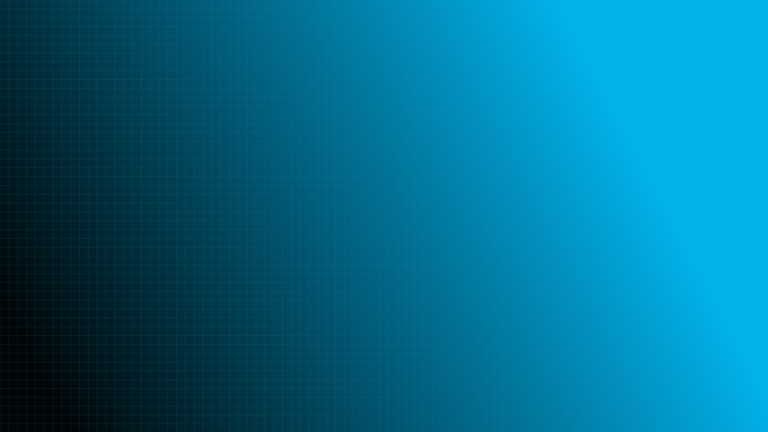
Reproduce this background procedurally as a WebGL 2 fragment shader.

```glsl
#version 300 es
precision highp float;
// Slanted gradient from near black at the lower left to flat cyan at the
// upper right, under a fine square grid that fades out toward the light.
// Positions are in canvas heights, measured from the upper left corner.
uniform vec2 u_resolution;
out vec4 fragColor;

const vec3 CYAN = vec3(0.005, 0.698, 0.922);
const vec3 NIGHT = vec3(0.0, 0.022, 0.032);
const vec3 GRID_TINT = vec3(0.10, 0.62, 0.68);
const float CELL = 0.02044;
const float LINE_WIDTH = 0.0023;

// Linear ramp across lines that lean by the given slope
float slantedRamp(vec2 p, float slope, float start, float end) {
  return clamp((p.x - slope * p.y - start) / (end - start), 0.0, 1.0);
}

// Share of a pixel covered by evenly spaced lines, one value per axis
vec2 lineCoverage(vec2 p, float cell, float width, float pixel) {
  vec2 dist = abs(fract(p / cell + 0.5) - 0.5) * cell;
  vec2 cover = clamp((0.5 * (width + pixel) - dist) / pixel, 0.0, 1.0);
  return min(cover, vec2(width / pixel));
}

// Union of the vertical and horizontal lines
float gridMask(vec2 p, float cell, float width, float pixel) {
  vec2 cover = lineCoverage(p, cell, width, pixel);
  return 1.0 - (1.0 - cover.x) * (1.0 - cover.y);
}

void main() {
  float pixel = 1.0 / u_resolution.y;
  vec2 p = vec2(gl_FragCoord.x, u_resolution.y - gl_FragCoord.y) * pixel;

  // Background gradient
  float light = slantedRamp(p, 0.53, -0.417, 1.292);
  vec3 color = max(CYAN * light, NIGHT);

  // Faint grid, gone where the light is full
  float grid = gridMask(p, CELL, LINE_WIDTH, pixel);
  float strength = 0.10 * (1.0 - smoothstep(0.45, 1.0, light));
  color = mix(color, GRID_TINT, grid * strength);

  fragColor = vec4(color, 1.0);
}
```
